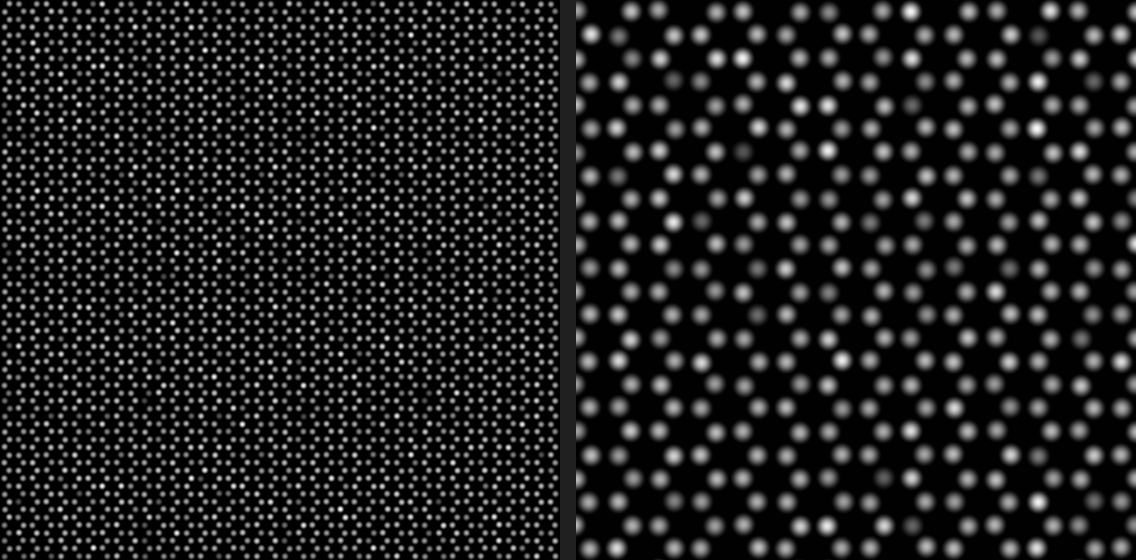
Left, the full canvas; right, a detail of the centre.
A WebGL 1 fragment shader for this pattern:

```glsl
precision highp float;
// Honeycomb lattice of soft grey dots on black, with uneven brightness and slight jitter.

uniform vec2 u_resolution;

const vec2 GRID = vec2(20.0, 72.0);        // dot pairs across, rows up
const vec2 BLOCK = vec2(5.0, 18.0);        // block whose variation mostly recurs
const float PAIR_HALF_GAP = 1.0 / 6.0;     // half the gap in a pair, in columns
const float DOT_RADIUS = 0.0079;           // outer radius, in canvas widths
const float JITTER = 0.0011;               // largest offset of a dot
const float OWN_SHARE = 0.35;              // variation not shared between blocks
const float LEVEL = 0.67;                  // usual peak brightness
const float LEVEL_SPREAD = 0.12;           // everyday variation of the peak
const float LEVEL_OUTLIERS = 0.26;         // rare very dim or very bright dots
const vec3 BACKGROUND = vec3(0.002);
const vec3 DOT_COLOR = vec3(1.0);

// Three signed random values in -1..1
vec3 signedHash(vec3 key) {
  vec3 p = fract(key * vec3(0.1031, 0.1030, 0.0973));
  p += dot(p, p.yxz + 33.33);
  return 2.0 * fract((p.xxy + p.yxx) * p.zyx) - 1.0;
}

// Variation of one dot: xy is its offset, z its brightness
vec3 dotVariation(vec2 cell, float side) {
  vec2 wrapped = mod(cell, GRID);
  vec3 shared = signedHash(vec3(mod(wrapped, BLOCK), side) + 7.0);
  vec3 own = signedHash(vec3(wrapped, side) + 41.0);
  return mix(shared, own, OWN_SHARE);
}

// Rounded bump that fades smoothly to zero at the radius
float softDot(vec2 offset) {
  float fade = max(1.0 - dot(offset, offset) / (DOT_RADIUS * DOT_RADIUS), 0.0);
  return fade * fade;
}

float honeycomb(vec2 uv) {
  vec2 p = uv * GRID;
  float light = 0.0;
  for (int j = -1; j <= 1; j++) {
    float row = floor(p.y) + float(j);
    float stagger = 0.5 * mod(row, 2.0);
    float column = floor(p.x - stagger + 0.5);
    for (int k = 0; k < 2; k++) {
      float side = 2.0 * float(k) - 1.0;
      vec3 v = dotVariation(vec2(column, row), float(k));
      vec2 center = vec2(column + stagger + side * PAIR_HALF_GAP, row + 0.5) / GRID;
      float peak = LEVEL + LEVEL_SPREAD * v.z + LEVEL_OUTLIERS * v.z * v.z * v.z;
      light = max(light, peak * softDot(uv - center - JITTER * v.xy));
    }
  }
  return light;
}

void main() {
  vec2 uv = gl_FragCoord.xy / u_resolution;
  gl_FragColor = vec4(mix(BACKGROUND, DOT_COLOR, honeycomb(uv)), 1.0);
}
```
